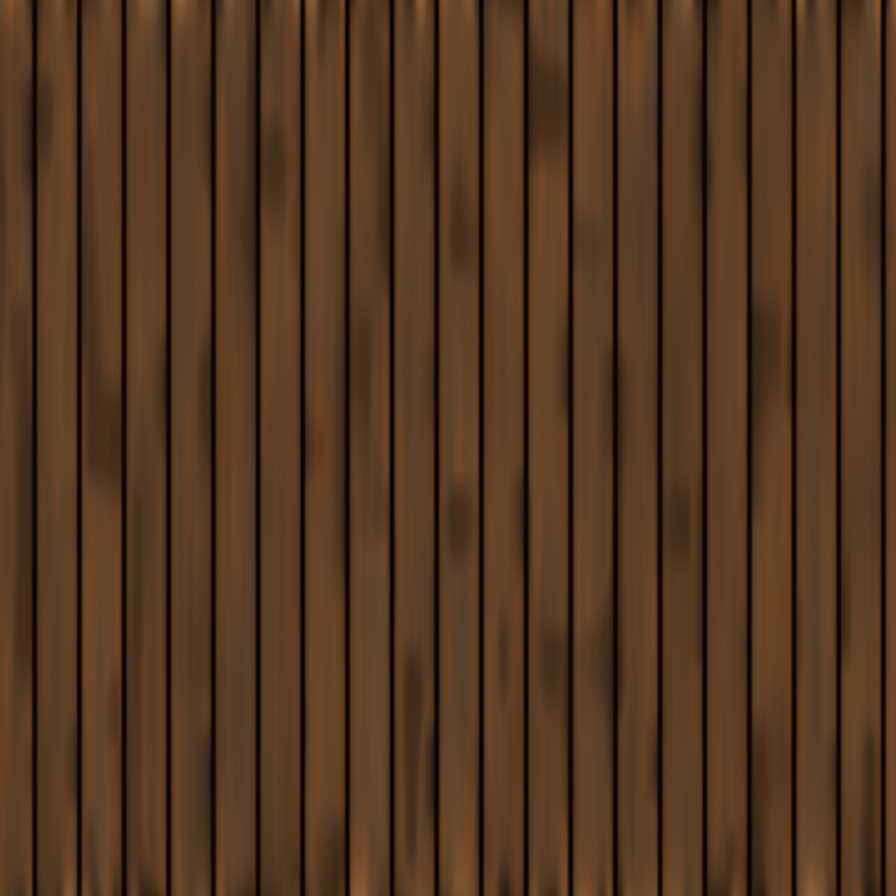
This texture is drawn by a Shadertoy shader. Its source:

```glsl
// Dark brown timber cladding: twenty narrow upright boards parted by soft black grooves.
// Stretched value noise gives the grain, long stains and grey or orange tints;
// the streaks grow stronger where the boards end at the top and bottom.

const float PITCH = 0.04985;         // board width, groove to groove
const float FIRST_GROOVE = 0.0388;   // centre of the leftmost groove
const float GROOVE_CORE = 0.0010;    // half width of the solid black line
const float GROOVE_EDGE = 0.0042;    // half width including its soft edge
const float BOARD_VARIATION = 0.05;  // brightness change between boards
const float GRAIN = 0.20;            // strength of the fine grain
const float STAIN = 0.42;            // darkening by the long stains
const float END_HEIGHT = 0.075;      // reach of the streaks at the ends
const float END_CONTRAST = 0.85;     // strength of those streaks

const vec3 WOOD = vec3(0.385, 0.258, 0.153);
const vec3 GREY_WOOD = vec3(0.335, 0.243, 0.160);
const vec3 ORANGE_WOOD = vec3(0.490, 0.275, 0.130);
const vec3 GROOVE = vec3(0.050, 0.008, 0.002);

// Integer hash of a lattice cell, 0 to 1
float hash(vec2 cell) {
    uvec2 q = uvec2(ivec2(cell)) * uvec2(1597u, 3812u) + uvec2(7919u, 104729u);
    uint n = (q.x ^ (q.y << 7)) * 747796u + 2891u;
    n = ((n >> 15) ^ n) * 277803u;
    n = ((n >> 13) ^ n) * 668265u;
    n ^= n >> 16;
    return float(n & 65535u) / 65535.0;
}

// Smooth value noise, 0 to 1
float noise(vec2 p) {
    vec2 cell = floor(p);
    vec2 f = fract(p);
    f = f * f * (3.0 - 2.0 * f);
    return mix(mix(hash(cell), hash(cell + vec2(1, 0)), f.x),
               mix(hash(cell + vec2(0, 1)), hash(cell + vec2(1, 1)), f.x), f.y);
}

// Layers of upright fibres, centred on zero
float grain(vec2 p) {
    float sum = 0.0;
    float weight = 0.5;
    vec2 scale = vec2(65.0, 3.0);
    for (int i = 0; i < 3; i++) {
        sum += weight * (noise(p * scale + float(i) * 37.0) - 0.5);
        scale *= vec2(1.9, 2.0);
        weight *= 0.65;
    }
    return sum;
}

void mainImage(out vec4 fragColor, in vec2 fragCoord) {
    vec2 uv = fragCoord / iResolution.xy;
    float pixel = 1.0 / iResolution.x;

    // Board number, place across it and distance to the nearest groove
    float across = (uv.x - FIRST_GROOVE) / PITCH + 1.0;
    float board = floor(across);
    float place = fract(across);
    float grooveDist = min(place, 1.0 - place) * PITCH;

    // Each board samples its own stretch of wood
    vec2 p = uv + vec2(board * 0.37, hash(vec2(board, 5.0)) * 9.0);

    // Grain and slow variations of light
    float light = 1.0 + BOARD_VARIATION * (hash(vec2(board, 11.0)) - 0.5);
    light += GRAIN * grain(p);
    light += 0.16 * (noise(p * vec2(26.0, 5.0) + 71.0) - 0.5);

    // Long stains, some leaning against a groove
    float stain = smoothstep(0.66, 0.98, noise(p * vec2(38.0, 6.5) + 13.0));
    float edgeStain = smoothstep(0.60, 0.95, noise(vec2(board * 3.0, uv.y * 7.0 + 50.0)));
    edgeStain *= smoothstep(0.55, 1.0, place);
    light *= 1.0 - STAIN * max(stain * 0.8, edgeStain);

    // Strong pale and dark streaks near both ends
    float endDist = min(uv.y, 1.0 - uv.y);
    float endFade = exp(-endDist / END_HEIGHT * 2.2);
    float side = step(0.5, uv.y) * 40.0;
    float streak = noise(vec2(p.x * 85.0 + side, uv.y * 7.0 + side)) - 0.48;
    light *= 1.0 + END_CONTRAST * endFade * streak;

    // Grey and orange tints, with a thin warm rim on some boards
    float grey = smoothstep(0.45, 0.9, noise(p * vec2(60.0, 4.0) + 29.0));
    float orange = smoothstep(0.62, 1.0, noise(p * vec2(90.0, 5.0) + 53.0));
    float rim = smoothstep(0.80, 0.88, place) * (1.0 - smoothstep(0.90, 0.96, place));
    rim *= smoothstep(0.5, 0.9, noise(vec2(board * 5.0 + 3.0, uv.y * 4.0)));
    vec3 color = mix(WOOD, GREY_WOOD, 0.75 * grey);
    color = mix(color, ORANGE_WOOD, max(0.35 * orange, 0.5 * rim));
    color *= light;

    // Soft shade beside the grooves, then the grooves themselves
    color *= mix(0.86, 1.0, smoothstep(0.003, 0.009, grooveDist));
    float wood = smoothstep(GROOVE_CORE - 0.5 * pixel, GROOVE_EDGE + 0.5 * pixel, grooveDist);
    color = mix(GROOVE, color, wood);

    fragColor = vec4(clamp(color, 0.0, 1.0), 1.0);
}
```
